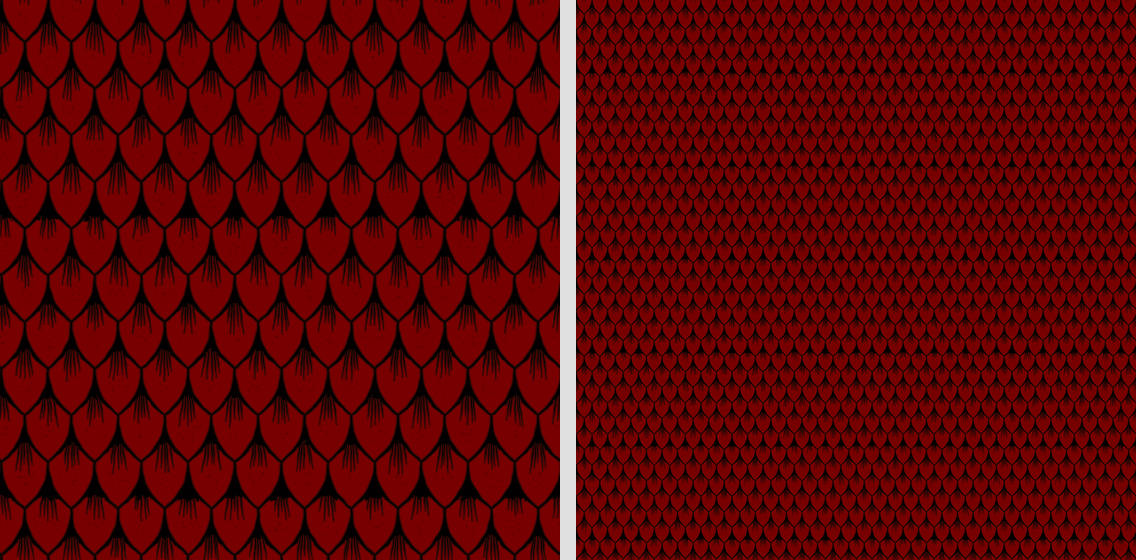
Left, the tile; right, the same tile 3 across and 3 down.
This pattern is drawn by a WebGL 2 fragment shader. Its source:

```glsl
#version 300 es
precision highp float;

#define REPEATS 12.0
#define PHASE vec2(0.03, 0.10)
#define OUTLINE 0.028
#define SOFTNESS 0.030
#define WOBBLE 0.022
#define CROWN_HEIGHT 0.39
#define WORN_CROWN_HEIGHT 0.22
#define HATCH_COUNT 5
#define HATCH_WIDTH 0.021
#define SPECK_STRENGTH 0.16
#define RED vec3(0.472, 0.0, 0.0)
#define INK vec3(0.008, 0.0, 0.0)

uniform vec2 u_resolution;
out vec4 fragColor;

float hash(vec3 p) {
    p = fract(p * vec3(0.1031, 0.1030, 0.0973));
    p += dot(p, p.yzx + 33.33);
    return fract((p.x + p.y) * p.z);
}

float gradientDot(vec2 corner, vec2 offset, float period) {
    float angle = 6.28318 * hash(vec3(mod(corner, period), 7.0));
    return dot(vec2(cos(angle), sin(angle)), offset);
}

// Gradient noise that wraps after a whole number of lattice cells
float noise(vec2 p, float period) {
    vec2 i = floor(p), f = p - i;
    vec2 u = f * f * f * (f * (f * 6.0 - 15.0) + 10.0);
    vec2 e = vec2(1.0, 0.0);
    float low = mix(gradientDot(i, f, period),
                    gradientDot(i + e, f - e, period), u.x);
    float high = mix(gradientDot(i + e.yx, f - e.yx, period),
                     gradientDot(i + 1.0, f - 1.0, period), u.x);
    return mix(low, high, u.y);
}

// Position relative to the nearest scale tip in a row; alternate rows shift by half
vec2 scaleLocal(vec2 p, float row, out vec2 cell) {
    float x = p.x - 0.5 * mod(row, 2.0);
    float column = floor(x + 0.5);
    cell = mod(vec2(column, row), REPEATS);
    return vec2(x - column, p.y - row);
}

// Signed distance to the fan of tapered strokes below the crown
float hatchDistance(vec2 local, vec2 cell) {
    float nearest = 1.0;
    float spread = 0.052 + 0.075 * (1.35 - local.y);
    for (int i = 0; i < HATCH_COUNT; i++) {
        float id = float(i);
        float slot = id - 0.5 * float(HATCH_COUNT - 1);
        float jitter = hash(vec3(cell, id + 1.0)) - 0.5;
        float end = 0.73 + 0.26 * hash(vec3(cell, id + 11.0));
        float center = (slot + 0.5 * jitter) * spread;
        float taper = mix(0.35, 1.0, smoothstep(end, 1.2, local.y));
        float stroke = abs(local.x - center) - HATCH_WIDTH * taper;
        nearest = min(nearest, max(stroke, end - local.y));
    }
    return nearest;
}

void main() {
    vec2 grid = gl_FragCoord.xy / u_resolution * REPEATS - PHASE;
    vec2 p = grid + WOBBLE * vec2(noise(grid * 4.0, REPEATS * 4.0),
                                  noise(grid * 4.0 + 17.0, REPEATS * 4.0));
    float ragged = noise(grid * 9.0, REPEATS * 9.0);

    // Outline of the front scale, flaring from its pointed tip
    float row = floor(p.y);
    vec2 cell;
    vec2 local = scaleLocal(p, row, cell);
    float rise = local.y;
    float halfWidth = 0.5 * (1.0 - pow(1.0 - rise, 2.4));
    float slope = 1.2 * pow(1.0 - rise, 1.4);
    float edge = (abs(local.x) - halfWidth) / sqrt(1.0 + slope * slope);
    float fill = abs(edge) - OUTLINE;

    // Scale behind, with a ragged crown under the gap
    if (edge > 0.0) {
        local = scaleLocal(p, row - 1.0, cell);
        bool worn = mod(cell.y, 6.0) < 0.5;
        float crown = worn ? WORN_CROWN_HEIGHT : CROWN_HEIGHT;
        crown += 0.14 * ragged + 0.06 * (hash(vec3(cell, 31.0)) - 0.5);
        fill -= (0.035 + 0.05 * ragged) * smoothstep(0.03, 0.35, rise);
        fill = min(fill, crown - rise);
    }
    fill = min(fill, hatchDistance(local, cell));

    // Soft edge with a slight brown tint in the dark half
    float soft = max(SOFTNESS, 0.7 * REPEATS / min(u_resolution.x, u_resolution.y));
    float k = smoothstep(-soft, soft, fill);
    vec3 color = mix(INK, RED, k);
    color += vec3(0.0, 0.2, 0.13) * k * (1.0 - k) * (1.0 - k);

    // Faint specks gathered in the belly of each scale
    float belly = 1.0 - smoothstep(0.1, 0.38, length(local - vec2(0.0, 0.65)));
    float specks = smoothstep(0.15, 0.5, noise(grid * 14.0, REPEATS * 14.0));
    color *= 1.0 - SPECK_STRENGTH * belly * specks;

    fragColor = vec4(color, 1.0);
}
```
